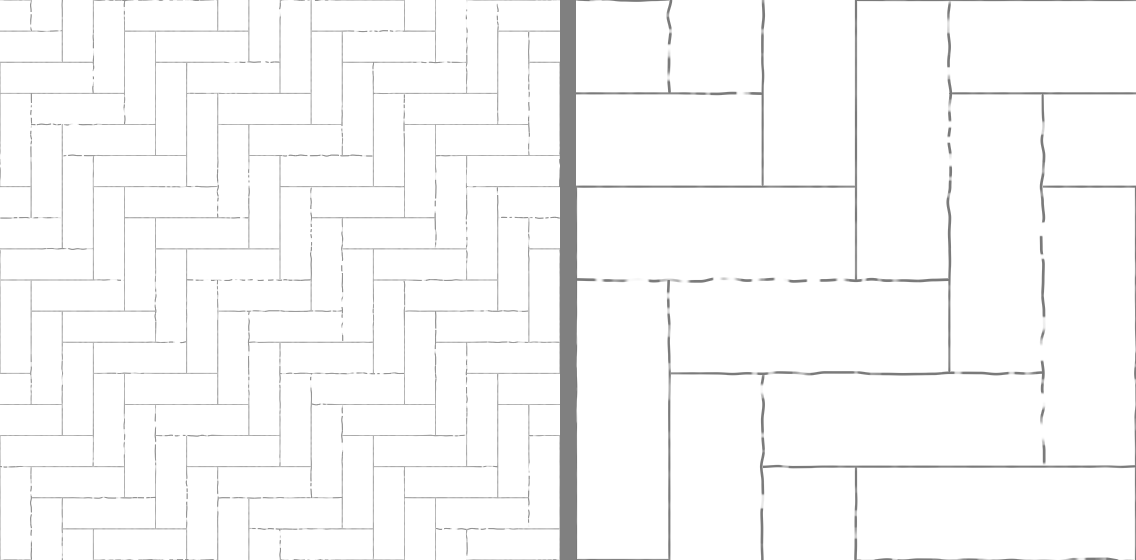
Left, the full canvas; right, a detail of the centre.
This pattern is drawn by a Shadertoy shader. Its source:

```glsl
const float CELLS = 18.0;        // grid cells per side: 3 repeats of 6
const float PLANK = 3.0;         // plank length in cells, width is one cell
const float PHASE = 3.0;         // diagonal shift of the layout
const float LINE_WIDTH = 0.022;  // in cells
const float WOBBLE = 0.035;      // sideways drift of worn lines, in cells
const float GRAIN = 12.0;        // grains per cell along a line
const float FILTER = 1.2;        // smoothing width in pixels
const vec3 PAPER = vec3(1.0);
const vec3 INK = vec3(0.48);

float hash(vec2 p) {
    vec3 q = fract(p.xyx * vec3(0.1031, 0.1030, 0.0973));
    q += dot(q, q.yzx + 33.33);
    return fract((q.x + q.y) * q.z);
}

// Value noise along a line, wrapping after a whole number of steps
float wrapNoise(float t, float period, float seed) {
    float i = floor(t);
    float f = smoothstep(0.0, 1.0, t - i);
    return mix(hash(vec2(mod(i, period), seed)),
               hash(vec2(mod(i + 1.0, period), seed)), f);
}

// Position in the diagonal cycle: 0-2 lies flat, 3-5 stands upright
float cycleStep(vec2 cell) {
    return mod(cell.x + cell.y + PHASE, 2.0 * PLANK);
}

// Box-filtered coverage of a thin line
float lineCoverage(float d, float width, float px) {
    float h = 0.5 * width;
    float overlap = min(h, d + 0.5 * px) - max(-h, d - 0.5 * px);
    return max(overlap, 0.0) / px;
}

// One joint with stretches of rough, broken ink
float joint(float d, float along, float seed, float px) {
    float worn = smoothstep(0.5, 0.85, wrapNoise(along * 0.5, CELLS * 0.5, seed));
    float grain = wrapNoise(along * GRAIN, CELLS * GRAIN, seed + 50.0);
    float drift = wrapNoise(along * GRAIN * 0.5, CELLS * GRAIN * 0.5, seed + 100.0) - 0.5;
    float broken = smoothstep(0.1, 0.5, grain);
    float density = mix(0.85 + 0.3 * grain, 1.15 * broken, worn);
    float width = LINE_WIDTH * (1.0 + 0.25 * worn);
    return density * lineCoverage(d + WOBBLE * drift * worn, width, px);
}

void mainImage(out vec4 fragColor, in vec2 fragCoord) {
    vec2 p = fragCoord / iResolution.xy * CELLS;
    vec2 px = FILTER * CELLS / iResolution.xy;
    vec2 cell = floor(p);
    vec2 edge = floor(p + 0.5);
    vec2 d = p - edge;
    vec2 id = mod(edge, CELLS);

    // Grid edges inside a plank stay blank
    float across = cycleStep(vec2(edge.x, cell.y));
    float up = cycleStep(vec2(cell.x, edge.y));
    bool insideFlat = across > 0.5 && across < PLANK - 0.5;
    bool insideUpright = up > PLANK + 0.5;

    float vertical = insideFlat ? 0.0 : joint(d.x, p.y, id.x, px.x);
    float horizontal = insideUpright ? 0.0 : joint(d.y, p.x, id.y + CELLS, px.y);

    float ink = clamp(max(vertical, horizontal), 0.0, 1.0);
    fragColor = vec4(mix(PAPER, INK, ink), 1.0);
}
```
